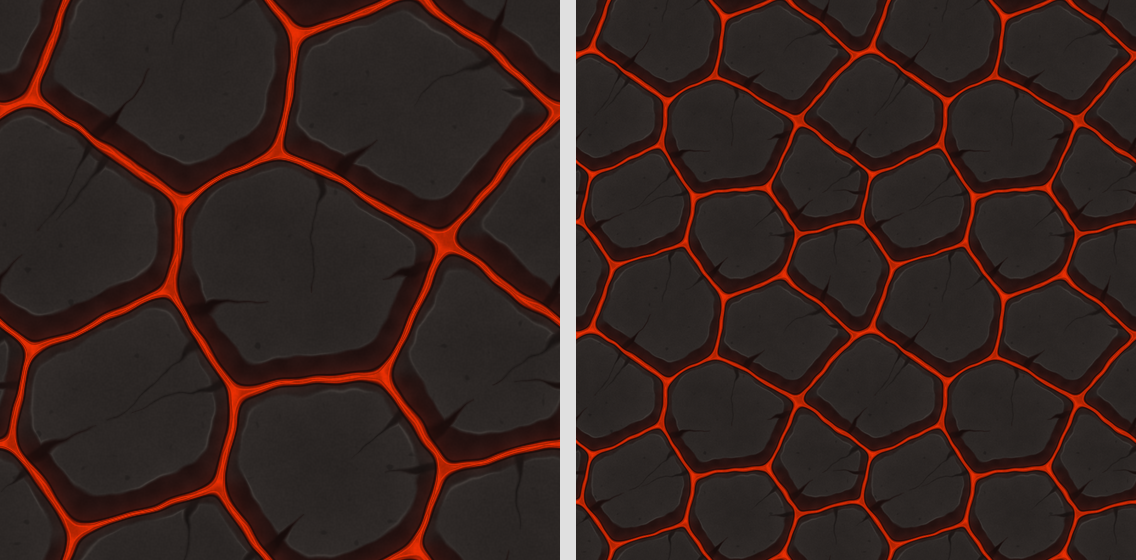
Left: one tile. Right: repeated 2 by 2.
A Shadertoy shader for this texture:

```glsl
// Cracked basalt plates over glowing lava seams, on a tile that wraps.
// A slanted, jittered Voronoi lattice gives the seams; each cell holds a rounded
// plate, set in further on its lower sides and split by tapering dark cracks.

const int SITES = 8;                // cells in the tile
const vec2 SLANT = vec2(1.0, -3.0); // lattice step, in eighths of the tile
const float JITTER = 0.145;         // scatter of the cell sites
const float SEAM_HALF = 0.0066;     // half width of a lava seam
const float SEAM_ROUND = 100.0;     // higher means sharper seam junctions
const float PLATE_ROUND = 75.0;     // higher means sharper plate corners
const float INSET_UPPER = 0.020;    // plate inset on upper sides
const float INSET_LOWER = 0.047;    // plate inset on lower sides
const float CRACK_HALF = 0.0016;
const float CRACK_MOUTH = 0.010;
const float CRACK_ANGLE = 1.05;     // main crack heading
const float TAU = 6.28319;

const vec3 STONE = vec3(0.166, 0.147, 0.140);
const vec3 BEVEL = vec3(0.132, 0.112, 0.106);
const vec3 WALL = vec3(0.126, 0.068, 0.062);
const vec3 GLOW = vec3(0.140, 0.018, 0.003);
const vec3 SOOT = vec3(0.075, 0.034, 0.030);
const vec3 RIM = vec3(0.075, 0.070, 0.065);
const vec3 LAVA_CORE = vec3(0.800, 0.160, 0.011);
const vec3 LAVA_EDGE = vec3(0.430, 0.070, 0.014);

vec2 hash2(vec2 c) {
    vec3 q = fract((c.xyx + 17.5) * vec3(0.1031, 0.1030, 0.0973));
    q += dot(q, q.yzx + 33.33);
    return fract((q.xx + q.yz) * q.zy);
}

float corner(vec2 cell, vec2 f, float n) {
    float a = TAU * hash2(mod(cell, n) + n).x;
    return dot(vec2(cos(a), sin(a)), f);
}

// Gradient noise with n whole periods across the canvas, about -1 to 1.
float noise(vec2 uv, float n) {
    vec2 i = floor(uv * n), f = fract(uv * n);
    vec2 u = f * f * f * (f * (f * 6.0 - 15.0) + 10.0);
    vec2 e = vec2(1.0, 0.0);
    float low = mix(corner(i, f, n), corner(i + e, f - e, n), u.x);
    float high = mix(corner(i + e.yx, f - e.yx, n), corner(i + 1.0, f - 1.0, n), u.x);
    return 1.4 * mix(low, high, u.y);
}

vec2 noise2(vec2 uv, float n) {
    return vec2(noise(uv, n), noise(uv + vec2(0.37, 0.61), n));
}

// Site of a cell in canvas units; it repeats with every whole step.
vec2 site(int k) {
    vec2 scatter = JITTER * (hash2(vec2(k, 3 * k + 5)) - 0.5);
    return fract(float(k) * SLANT / float(SITES)) + scatter;
}

// Distance to the nearest of three tapering cracks that radiate from a site.
float crackDistance(vec2 q, int id, float plate) {
    float nearest = 1.0;
    for (int i = 0; i < 3; i++) {
        vec2 h = hash2(vec2(id, 11 * (i + 2)));
        float a = CRACK_ANGLE + 2.8 * float(i) + 1.1 * (h.x - 0.5);
        float start = max(0.0, 0.12 * h.y - 0.08 + 0.06 * float(i));
        float along = dot(q, vec2(cos(a), sin(a))) - start;
        float across = dot(q, vec2(-sin(a), cos(a)));
        float halfWidth = CRACK_HALF + CRACK_MOUTH * smoothstep(0.05, -0.03, plate);
        halfWidth *= smoothstep(-0.01, 0.04, along);
        nearest = min(nearest, length(vec2(min(along, 0.0), across)) - halfWidth);
    }
    return nearest;
}

void mainImage(out vec4 fragColor, in vec2 fragCoord) {
    vec2 uv = fragCoord / iResolution.xy;
    float px = 1.0 / iResolution.y;
    vec2 p = uv + 0.011 * noise2(uv, 7.0) + 0.004 * noise2(uv, 19.0);

    // Nearest site, taken at its nearest repeat
    vec2 toSite = vec2(9.0);
    int home = 0;
    for (int k = 0; k < SITES; k++) {
        vec2 d = site(k) - p;
        d -= floor(d + 0.5);
        if (dot(d, d) < dot(toSite, toSite)) { toSite = d; home = k; }
    }

    // Soft distances to the seam and to the plate edge, and the side faced
    vec2 facing = vec2(0.0);
    float seamSum = 0.0, plateSum = 0.0;
    for (int k = 0; k < SITES * 9; k++) {
        vec2 d = site(k / 9) - site(home);
        vec2 link = d - floor(d + 0.5) + vec2(k % 3 - 1, (k / 3) % 3 - 1);
        if (dot(link, link) < 0.0001) continue;
        vec2 n = normalize(link);
        float edge = dot(toSite + 0.5 * link, n);
        float inset = mix(INSET_UPPER, INSET_LOWER, smoothstep(0.35, -0.75, n.y));
        float w = exp(-SEAM_ROUND * min(edge, 0.7));
        seamSum += w;
        facing += w * n;
        plateSum += exp(-PLATE_ROUND * (min(edge, 0.7) - inset));
    }
    float seam = -log(seamSum) / SEAM_ROUND;
    float lower = smoothstep(0.4, -0.6, facing.y / seamSum);
    float outer = -log(plateSum) / PLATE_ROUND;
    outer += 0.005 * noise(uv, 14.0) + 0.004 * noise(uv, 33.0);
    vec2 q = -toSite + 0.014 * noise2(uv, 11.0) + 0.004 * noise2(uv, 37.0);
    float crack = crackDistance(q, home, outer);
    float plate = min(outer, crack);

    // Stone tops: mottling, grain, rare specks and a patchy pale rim
    float grain = noise(uv, 230.0) + 0.6 * noise(uv, 110.0);
    float mottle = 0.06 * noise(uv, 6.0) + 0.04 * noise(uv, 27.0);
    vec3 stone = STONE * (1.0 + mottle + 0.06 * grain + 0.10 * exp(-max(outer, 0.0) / 0.03));
    stone *= 1.0 - 0.2 * smoothstep(0.58, 0.85, noise(uv, 51.0));
    float patchy = smoothstep(-0.45, 0.6, noise(uv, 11.0));
    float rimOffset = (plate - 0.0025) / 0.0022;
    stone += RIM * exp(-rimOffset * rimOffset) * patchy * smoothstep(0.03, 0.0, outer);

    // Side walls, lit from the seam and darkened in the cracks
    float halfWidth = SEAM_HALF * (1.0 + 0.5 * noise(uv, 9.0));
    float gap = seam - halfWidth;
    vec3 wall = mix(BEVEL, WALL, lower) * (1.0 + 0.2 * noise(uv, 31.0) + 0.06 * grain);
    wall += GLOW * exp(-max(gap, 0.0) / 0.014) * mix(0.45, 1.0, lower);
    wall *= 1.0 - 0.3 * smoothstep(0.004, -0.006, crack);
    vec3 color = mix(wall, stone, smoothstep(-0.002 - px, 0.002 + px, plate));

    // Sooty outline, then streaked lava
    color = mix(color, SOOT, 0.8 * smoothstep(0.005, 0.0015, gap));
    float t = clamp(seam / halfWidth, 0.0, 1.0);
    float streak = sin(9.0 * t + 5.0 * noise(uv, 14.0) + 2.0 * noise(uv, 45.0));
    vec3 lava = mix(LAVA_CORE, LAVA_EDGE, t * t) * (1.0 + 0.14 * streak + 0.04 * grain);
    color = mix(color, lava, smoothstep(1.2 * px, -1.2 * px, gap));

    fragColor = vec4(color, 1.0);
}
```
